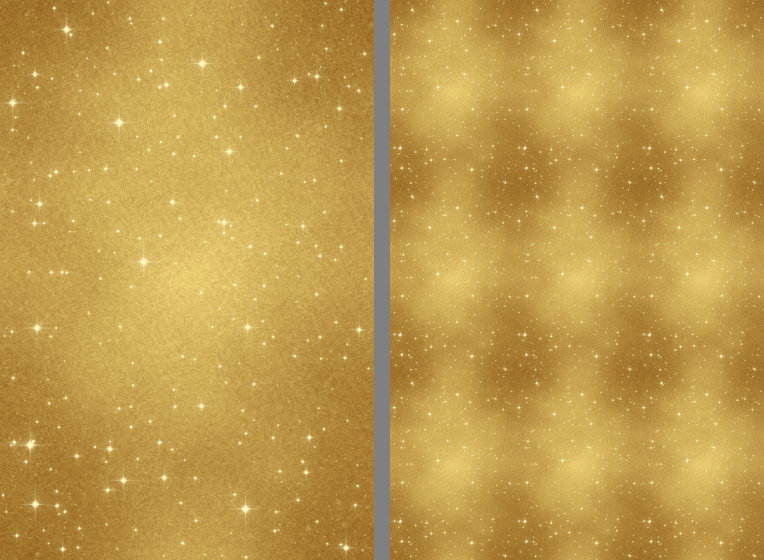
Left: one tile. Right: repeated 3 by 3.
Write a Shadertoy shader that draws this background.

```glsl
const float TAU = 6.28318531;
const vec2 TILE = vec2(2.0, 3.0);   // canvas size in working units

float hash(vec2 p, float seed) {
    return fract(sin(dot(p, vec2(12.9898, 78.233)) + seed * 37.719) * 43758.5453);
}

// Value noise with n cells per unit, wrapping on the tile
float wrapNoise(vec2 p, float n, float seed) {
    vec2 period = TILE * n;
    vec2 cell = floor(p * n);
    vec2 f = fract(p * n);
    f = f * f * (3.0 - 2.0 * f);
    vec2 lo = mod(cell, period);
    vec2 hi = mod(cell + 1.0, period);
    float bottom = mix(hash(lo, seed), hash(vec2(hi.x, lo.y), seed), f.x);
    float top = mix(hash(vec2(lo.x, hi.y), seed), hash(hi, seed), f.x);
    return mix(bottom, top, f.y);
}

float clouds(vec2 p) {
    float sum = 0.0, amp = 0.5, n = 2.0;
    for (int i = 0; i < 5; i++) {
        sum += amp * wrapNoise(p, n, float(i) + 1.0);
        amp *= 0.55;
        n *= 2.0;
    }
    return sum - 0.52;
}

float gauss(float x, float width) {
    return exp(-x * x / (width * width));
}

// Thin spikes along both axes
float spikes(vec2 d, float len, float width) {
    vec2 a = abs(d);
    return exp(-a.x / len) * gauss(a.y, width) + exp(-a.y / len) * gauss(a.x, width);
}

// Core, soft halo, long upright spikes and short diagonal ones
float star(vec2 d, float core, float len) {
    float r = length(d);
    vec2 diagonal = vec2(d.x + d.y, d.x - d.y) * 0.70711;
    return 1.1 * gauss(r, core)
         + 0.28 * exp(-r / (core * 1.8))
         + 0.75 * spikes(d, len, 0.0042)
         + 0.4 * spikes(diagonal, len * 0.35, 0.004);
}

// One star at most per cell, n cells per unit
float starLayer(vec2 p, float n, float density, float core, float len, float seed) {
    float sum = 0.0;
    vec2 cell = floor(p * n);
    for (int y = -1; y <= 1; y++) {
        for (int x = -1; x <= 1; x++) {
            vec2 c = cell + vec2(x, y);
            vec2 id = mod(c, TILE * n);
            if (hash(id, seed) > density) continue;
            vec2 jitter = vec2(hash(id, seed + 1.0), hash(id, seed + 2.0));
            vec2 d = p - (c + 0.1 + 0.8 * jitter) / n;
            float power = mix(0.5, 1.0, hash(id, seed + 3.0));
            sum += power * star(d, core * power, len * power);
        }
    }
    return sum;
}

// Faint round specks
float dustLayer(vec2 p, float n, float density, float radius, float seed) {
    float sum = 0.0;
    vec2 cell = floor(p * n);
    for (int y = -1; y <= 1; y++) {
        for (int x = -1; x <= 1; x++) {
            vec2 c = cell + vec2(x, y);
            vec2 id = mod(c, TILE * n);
            if (hash(id, seed) > density) continue;
            vec2 jitter = vec2(hash(id, seed + 1.0), hash(id, seed + 2.0));
            float power = hash(id, seed + 3.0);
            sum += power * power * gauss(length(p - (c + jitter) / n), radius);
        }
    }
    return sum;
}

void mainImage(out vec4 fragColor, in vec2 fragCoord) {
    vec2 uv = fragCoord / iResolution.xy;
    vec2 p = uv * TILE;

    // Periodic vignette, brightest a little above the middle
    vec2 wave = 0.5 + 0.5 * cos(TAU * (uv - vec2(0.5, 0.56)));
    float shade = mix(-0.1, 1.2, 0.5 * (wave.x + wave.y));

    // Mottling and paper grain
    shade += 0.65 * clouds(p);
    shade += 0.45 * (wrapNoise(p, 150.0, 11.0) - 0.5);
    shade += 0.2 * (wrapNoise(p, 70.0, 12.0) - 0.5);

    vec3 darkGold = vec3(0.65, 0.48, 0.19);
    vec3 lightGold = vec3(0.83, 0.70, 0.36);
    vec3 color = mix(darkGold, lightGold, shade);

    // Dust, then sparkles from small to large
    float dust = 0.6 * dustLayer(p, 32.0, 0.5, 0.0045, 21.0)
               + 0.3 * dustLayer(p, 12.0, 0.25, 0.012, 27.0);
    float sparkle = 0.55 * starLayer(p, 9.0, 0.4, 0.0085, 0.009, 31.0)
                  + 0.8 * starLayer(p, 4.0, 0.32, 0.012, 0.024, 41.0)
                  + starLayer(p, 2.0, 0.75, 0.018, 0.05, 51.0);

    color = mix(color, vec3(0.95, 0.87, 0.56), clamp(dust, 0.0, 1.0));
    color = mix(color, vec3(1.0, 0.96, 0.74), clamp(sparkle, 0.0, 1.0));
    fragColor = vec4(color, 1.0);
}
```
